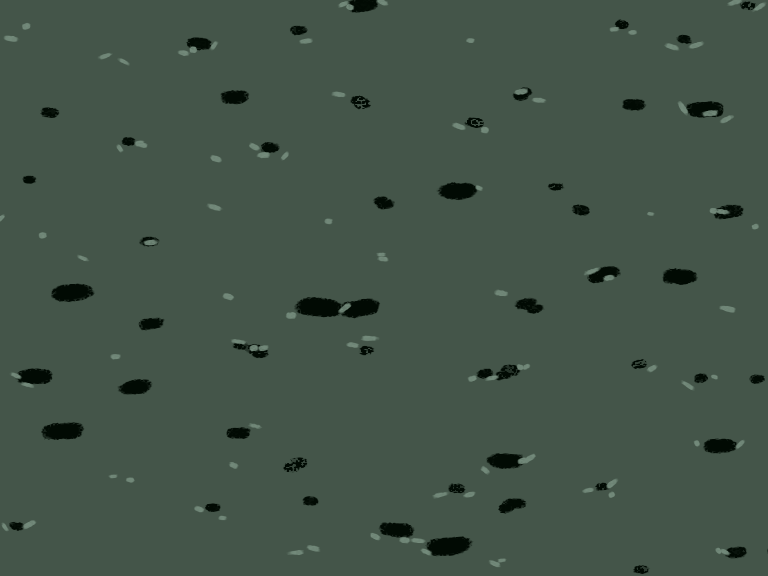
Reproduce this texture procedurally as a Shadertoy shader.

```glsl
vec4 hash4(vec2 p) {
    vec4 q = fract(p.xyxy * vec4(.1031, .1030, .0973, .1099));
    q += dot(q, q.wzxy + 33.33);
    return fract((q.xxyz + q.yzzw) * q.zywx);
}

float noise(vec2 p) {
    vec2 i = floor(p), f = fract(p);
    f = f * f * (3. - 2. * f);
    return mix(mix(hash4(i).x, hash4(i + vec2(1, 0)).x, f.x),
               mix(hash4(i + vec2(0, 1)).x, hash4(i + 1.).x, f.x), f.y);
}

// Approximate distance to a tilted, slightly squared ellipse
float dab(vec2 p, vec2 radius, float angle) {
    float c = cos(angle), s = sin(angle);
    p = abs(vec2(c * p.x + s * p.y, c * p.y - s * p.x)) / radius;
    return (pow(pow(p.x, 2.6) + pow(p.y, 2.6), 1. / 2.6) - 1.) * radius.y;
}

void mainImage(out vec4 fragColor, in vec2 fragCoord) {
    vec2 uv = fragCoord / iResolution.y;
    float soft = .7 / iResolution.y;
    float grain = noise(uv * vec2(260, 380));
    float speck = noise(uv * vec2(320, 430) + 57.);
    float wobble = noise(uv * 65. + 19.) - .5;
    float rough = (grain - .5) * .0016 + wobble * .003;
    float dark = 0., pale = 0.;

    vec2 home = floor(uv * 7.);
    for (int j = -1; j <= 1; j++)
    for (int i = -1; i <= 1; i++) {
        vec2 cell = home + vec2(i, j);
        vec4 h = hash4(cell + 11.3), g = hash4(cell + 73.7);
        vec2 centre = (cell + .06 + .88 * h.xy) / 7.;
        vec2 p = uv - centre;
        float size = mix(.0115, .042, pow(h.z, 2.7));
        vec2 radius = vec2(size, .0035 + .32 * size);
        bool hasDark = h.w < .86;

        // Dark dabs, the small ones brushed drier
        if (hasDark) {
            float d = dab(p, radius, (g.x - .45) * .25);
            if (g.y < .2) {
                vec2 shift = vec2(sign(g.z - .5) * size * .8, -radius.y * .9);
                d = min(d, dab(p - shift, vec2(.014, .008), .1));
            }
            float dryness = g.w * g.w * (1. - smoothstep(.014, .028, size));
            float rim = smoothstep(-.004, 0., d);
            float cover = 1. - max(dryness, rim * .5) * smoothstep(.5, .75, speck);
            dark = max(dark, cover * (1. - smoothstep(-soft, soft, d + rough)));
        }

        // Pale flecks fan around a dark dab or drift loose
        bool family = hasDark && g.z < .42;
        for (int k = 0; k < 3; k++) {
            vec4 r = hash4(cell * 3.1 + float(k) * 17.9 + 131.);
            vec4 t = hash4(cell * 2.3 + float(k) * 29.3 + 211.);
            if (r.x > (family ? .66 : .34)) continue;
            float side = k == 0 ? -1. : k == 1 ? 1. : 2. * r.y - 1.;
            vec2 place = vec2(side * (size * .9 + .004 + .01 * t.z), -radius.y * .5 + (r.z - .5) * .026);
            float angle = side * (.1 + t.x) * (t.w < .7 ? 1. : -.4);
            if (!family) {
                place = (cell + .1 + .8 * g.yw) / 7. - centre;
                place += vec2(side * .016, (r.z - .5) * .024);
                angle = (t.x - .6) * .9;
            }
            vec2 fleck = vec2(mix(.0055, .0125, r.w), mix(.0034, .005, t.y));
            float d = dab(p - place, fleck, angle) + rough * .6;
            pale = max(pale, (.85 + .15 * speck) * (1. - smoothstep(-soft, soft, d)));
        }
    }

    vec3 color = vec3(.265, .333, .285);
    color = mix(color, vec3(.004, .04, .012), dark);
    color = mix(color, vec3(.455, .545, .485), pale);
    fragColor = vec4(color, 1);
}
```
